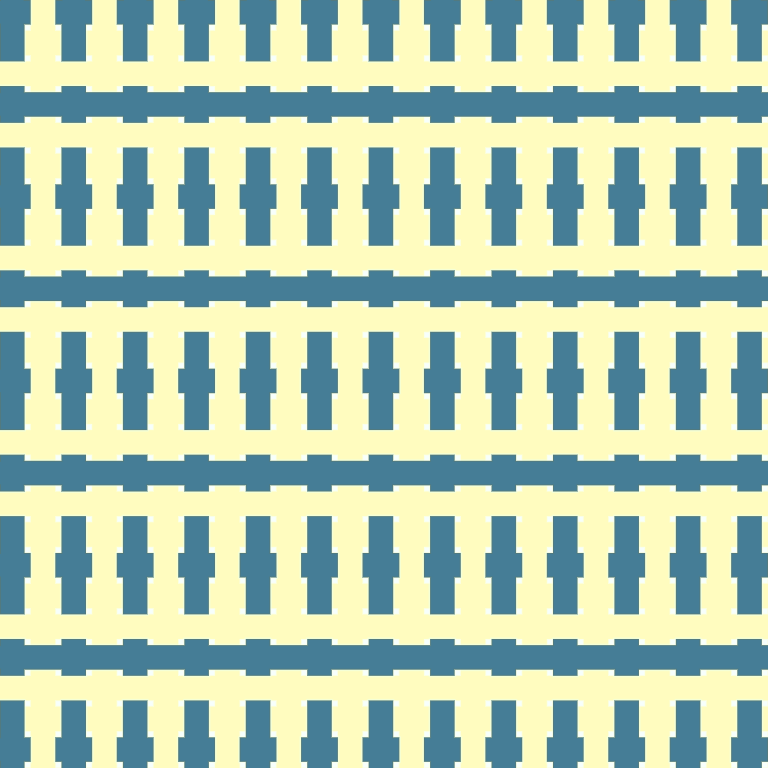
Give the GLSL for this pattern, as a WebGL 2 fragment shader.

```glsl
#version 300 es
precision highp float;
// Blocky blue pegs with side lugs between notched horizontal rails, on pale yellow.

uniform vec2 u_resolution;
out vec4 fragColor;

// Layout, in grid cells measured from the top left corner
const float GRID_CELLS = 125.0;              // cells along the canvas height
const vec2 PERIOD = vec2(10.0, 30.0);        // 12.5 repeats across, 4.17 down
const vec2 PEG_CENTER = vec2(2.0, 2.0);
const vec2 PEG_HALF = vec2(2.0, 8.0);
const vec2 LUG_HALF = vec2(3.0, 2.0);
const vec2 BUMP_HALF = vec2(2.0, 3.0);
const float RAIL_HALF = 2.0;
const float GLINT_HALF = 0.5;                // white corner cells

// Soft colour fringes, in cells
const float BLUE_RIM = 0.17;
const float YELLOW_RIM = 0.24;
const float GLINT_RIM = 0.15;

const vec3 YELLOW = vec3(1.00, 0.99, 0.75);
const vec3 YELLOW_EDGE = vec3(0.96, 1.00, 0.84);
const vec3 BLUE = vec3(0.27, 0.49, 0.59);
const vec3 BLUE_EDGE = vec3(0.32, 0.48, 0.50);
const vec3 WHITE = vec3(0.97, 1.00, 0.99);
const vec3 WHITE_EDGE = vec3(0.98, 1.00, 0.92);

float boxDistance(vec2 p, vec2 halfSize) {
    vec2 d = abs(p) - halfSize;
    return length(max(d, 0.0)) + min(max(d.x, d.y), 0.0);
}

// Coverage of the region where distance is negative
float coverage(float distance, float pixel) {
    return clamp(0.5 - distance / pixel, 0.0, 1.0);
}

// Pegs, lugs, rails and rail bumps in the folded repeat
float blueDistance(vec2 q) {
    vec2 fromRail = q - vec2(0.0, 0.5 * PERIOD.y);
    float peg = min(boxDistance(q, PEG_HALF), boxDistance(q, LUG_HALF));
    float rail = min(abs(fromRail.y) - RAIL_HALF, boxDistance(fromRail, BUMP_HALF));
    return min(peg, rail);
}

// White cells at the lug steps, peg ends and rail bumps
float glintDistance(vec2 q) {
    float x = PEG_HALF.x + GLINT_HALF;
    float lugY = LUG_HALF.y + GLINT_HALF;
    float endY = PEG_HALF.y - GLINT_HALF;
    float bumpY = 0.5 * PERIOD.y - RAIL_HALF - GLINT_HALF;
    vec2 size = vec2(GLINT_HALF);
    float d = boxDistance(q - vec2(x, lugY), size);
    d = min(d, boxDistance(q - vec2(x, endY), size));
    return min(d, boxDistance(q - vec2(x, bumpY), size));
}

void main() {
    float pixel = GRID_CELLS / u_resolution.y;
    vec2 cell = vec2(gl_FragCoord.x, u_resolution.y - gl_FragCoord.y) * pixel;

    // Fold each repeat into one mirrored quarter
    vec2 q = abs(mod(cell - PEG_CENTER + 0.5 * PERIOD, PERIOD) - 0.5 * PERIOD);
    float blue = blueDistance(q);
    float glint = glintDistance(q);

    // Yellow ground with a paler fringe beside the blue
    vec3 color = mix(YELLOW, YELLOW_EDGE, coverage(blue - YELLOW_RIM, pixel));

    // White corner cells
    vec3 glintColor = mix(WHITE_EDGE, WHITE, coverage(glint + GLINT_RIM, pixel));
    color = mix(color, glintColor, coverage(glint, pixel));

    // Blue shapes with a duller rim
    vec3 blueColor = mix(BLUE_EDGE, BLUE, coverage(blue + BLUE_RIM, pixel));
    color = mix(color, blueColor, coverage(blue, pixel));

    fragColor = vec4(color, 1.0);
}
```
